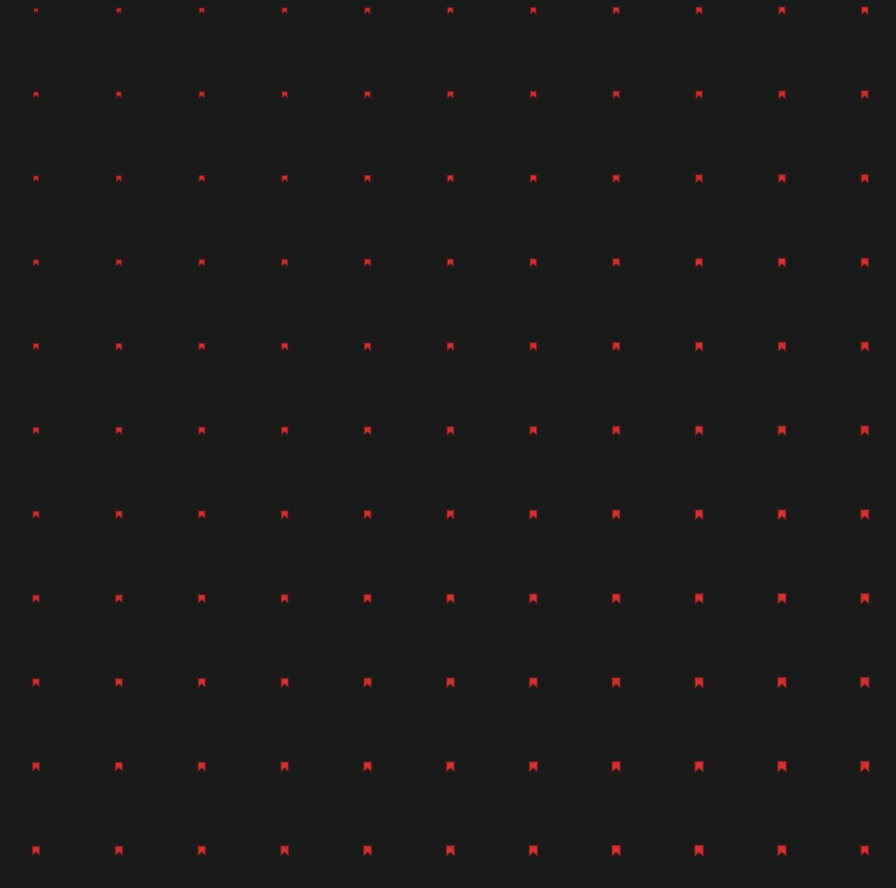
A Shadertoy shader for this pattern:

```glsl
// An 11 by 11 grid of tiny red ribbon markers with notched tails on charcoal.
// Each marker is a box cut by a V; its size grows along the diagonal and dips
// at the last corner. Layered sines break up a faint colour fringe around it.

// Signed distance to a ribbon centred at the origin, y pointing down.
float ribbon(vec2 q, float width, float height) {
    vec2 edge = abs(q) - 0.5 * vec2(width, height);
    float box = max(edge.x, edge.y);
    float notch = (q.y - 0.5 * height + 0.42 * width - 0.84 * abs(q.x)) * 0.766;
    return max(box, notch);
}

// Marker width for a grid index counted from the top left.
float markerWidth(vec2 id) {
    float growth = (id.x + 1.3 * id.y) / 23.0;
    float width = 0.45 + 0.53 * growth;
    width -= 0.08 * (1.0 - smoothstep(0.0, 0.06, growth));
    width -= 0.16 * smoothstep(0.93, 0.99, growth);
    return width;
}

// Layered sines, roughly -1 to 1.
float waves(vec2 p) {
    return 0.5 * sin(p.x * 3.1 + 2.0 * sin(p.y * 1.7))
         + 0.3 * sin(p.y * 5.3 - p.x * 2.3)
         + 0.2 * sin(p.x * 8.7 + p.y * 6.1);
}

void mainImage(out vec4 fragColor, in vec2 fragCoord) {
    // Percent of canvas width, measured from the top left.
    float pixel = 100.0 / iResolution.x;
    vec2 p = vec2(fragCoord.x, iResolution.y - fragCoord.y) * pixel;

    // Nearest marker in the grid.
    vec2 pitch = vec2(9.25, 9.375);
    vec2 origin = vec2(4.02, 1.18);
    vec2 id = clamp(round((p - origin) / pitch), 0.0, 10.0);
    vec2 q = p - origin - id * pitch;

    float width = markerWidth(id);
    float height = width * mix(1.08, 1.24, smoothstep(0.5, 0.85, width));
    float dist = ribbon(q, width, height);

    // Charcoal ground with a faint green outer and red inner fringe.
    vec3 color = vec3(0.103);
    float fringe = dist + 0.08 * waves(p);
    color = mix(color, vec3(0.08, 0.11, 0.09), smoothstep(0.68, 0.56, fringe));
    color = mix(color, vec3(0.14, 0.09, 0.10), smoothstep(0.44, 0.34, fringe));

    // Soft-edged red marker.
    float soft = max(0.14, 0.75 * pixel);
    vec3 red = vec3(0.81, 0.195, 0.19) * (1.0 + 0.05 * waves(p * 1.3));
    color = mix(color, red, smoothstep(soft, -soft, dist));

    fragColor = vec4(color, 1.0);
}
```
